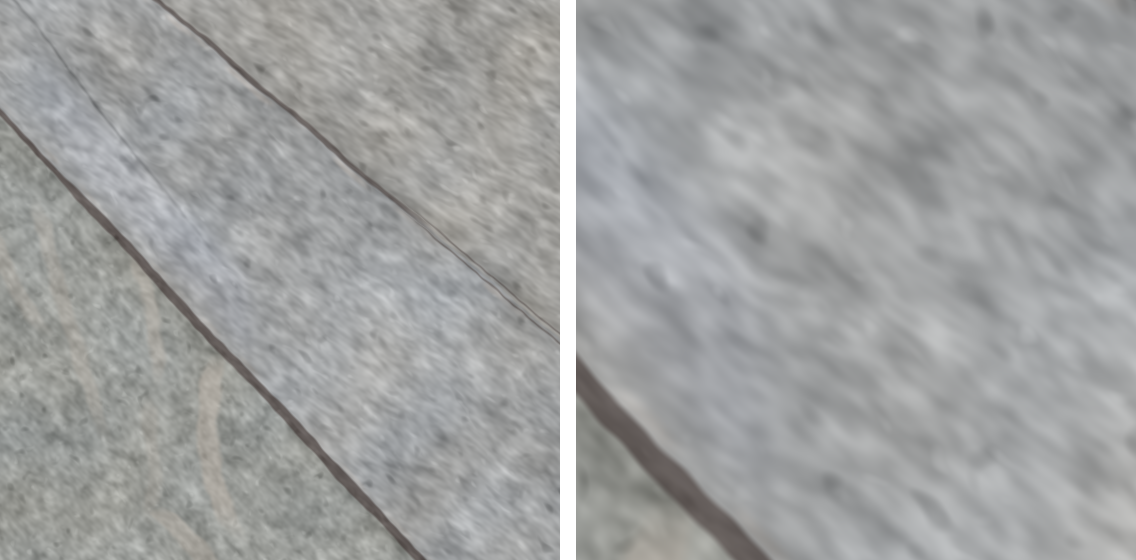
Left: the whole. Right: its middle third, enlarged.
This texture is drawn by a three.js fragment shader. Its source:

```glsl
// Weathered grey stone with slanted grain, two dark diagonal cracks and pale veins.
varying vec2 vUv;

const vec3 BLUE_GREY = vec3(0.615, 0.622, 0.625);
const vec3 GREEN_GREY = vec3(0.600, 0.608, 0.592);
const vec3 WARM_GREY = vec3(0.630, 0.626, 0.612);
const vec3 PALE_VEIN = vec3(0.705, 0.680, 0.645);
const vec3 PALE_EDGE = vec3(0.720, 0.700, 0.680);
const vec3 CRACK_BROWN = vec3(0.365, 0.335, 0.325);

vec2 hash22(vec2 p) {
  vec3 q = fract(p.xyx * vec3(0.1031, 0.1030, 0.0973));
  q += dot(q, q.yzx + 33.33);
  return fract((q.xx + q.yz) * q.zy);
}

float corner(vec2 cell, vec2 offset) {
  return dot(hash22(cell) * 2.0 - 1.0, offset);
}

// Gradient noise, centred on zero
float noise(vec2 p) {
  vec2 i = floor(p), f = fract(p);
  vec2 u = f * f * f * (f * (f * 6.0 - 15.0) + 10.0);
  vec2 x = vec2(1.0, 0.0), y = vec2(0.0, 1.0);
  return mix(mix(corner(i, f), corner(i + x, f - x), u.x),
             mix(corner(i + y, f - y), corner(i + 1.0, f - 1.0), u.x), u.y);
}

vec2 rotate(vec2 p, float angle) {
  float c = cos(angle), s = sin(angle);
  return vec2(c * p.x + s * p.y, c * p.y - s * p.x);
}

// Layered streaks along an angle, with dark pits and light flecks
float grain(vec2 p, float angle, float stretch) {
  vec2 q = rotate(p, angle);
  q += 0.007 * vec2(noise(p * 13.0), noise(p * 13.0 + 40.0));
  vec2 scale = vec2(8.0 / stretch, 8.0);
  float weight = 0.055, sum = 0.0;
  for (int i = 0; i < 5; i++) {
    sum += weight * noise(q * scale + float(i) * 17.3);
    scale *= 1.95;
    weight *= i < 3 ? 1.36 : 0.65;
  }
  float pits = smoothstep(0.24, 0.58, noise(q * vec2(72.0 / stretch, 52.0) + 71.0));
  float flecks = smoothstep(0.26, 0.60, noise(q * vec2(95.0 / stretch, 72.0) + 133.0));
  return sum - 0.095 * pits + 0.06 * flecks;
}

// Signed height above a line y = start + slope * x, slightly wavering
float lineDistance(vec2 p, float start, float slope) {
  float d = (p.y - start - slope * p.x) / sqrt(1.0 + slope * slope);
  return d + 0.009 * noise(vec2(p.x * 7.0, start * 30.0)) + 0.003 * noise(p * 38.0);
}

float band(float d, float halfWidth, float blur) {
  return 1.0 - smoothstep(halfWidth - blur, halfWidth + blur, abs(d));
}

// Tapered curve running down from top to bottom, bowed sideways
float vein(vec2 p, vec2 top, vec2 bottom, float bow, float width) {
  float t = (top.y - p.y) / (top.y - bottom.y);
  float x = mix(top.x, bottom.x, t) + bow * 4.0 * t * (1.0 - t);
  x += 0.012 * noise(p * 17.0) + 0.005 * noise(p * 48.0);
  float ends = smoothstep(0.0, 0.15, t) * (1.0 - smoothstep(0.75, 1.0, t));
  return ends * band(p.x - x, width * (0.55 + 0.45 * ends), 0.006);
}

void main() {
  vec2 p = vUv;
  float lower = lineDistance(p, 0.80, -1.065);
  float upper = lineDistance(p, 1.235, -0.84);
  float aboveLower = smoothstep(-0.003, 0.003, lower);
  float aboveUpper = smoothstep(-0.003, 0.003, upper);

  // Three slabs, each with its own tint and grain direction
  vec3 color = mix(GREEN_GREY, mix(BLUE_GREY, WARM_GREY, aboveUpper), aboveLower);
  float streaks = mix(grain(p, -0.80, 1.55),
    mix(grain(p, -0.67, 2.3), grain(p, -0.58, 2.5), aboveUpper), aboveLower);

  // Broad light and warm patches
  float patches = noise(rotate(p, -0.75) * vec2(3.0, 7.0) + 5.0);
  color += 0.045 * patches;
  color += vec3(0.022, 0.008, -0.012) * noise(p * 7.0 + 20.0);
  color += 0.045 * (1.0 - smoothstep(0.0, 0.32, length(p - vec2(0.66, 0.40))));

  // Bluish pale ridge and thin dark seam in the middle slab
  float ridge = band(lower - 0.075, 0.045, 0.025) * aboveLower
    * smoothstep(0.02, 0.16, p.x) * (1.0 - smoothstep(0.42, 0.47, p.x));
  color += vec3(0.025, 0.028, 0.042) * ridge;
  float seam = band(lineDistance(p, 1.03, -1.26), 0.0025, 0.003);
  color -= 0.10 * seam * (1.0 - smoothstep(0.20, 0.48, p.x));
  color += streaks;

  // Pale veins of the lower slab
  float veins = vein(p, vec2(0.395, 0.38), vec2(0.435, 0.02), -0.042, 0.019);
  veins = max(veins, 0.75 * vein(p, vec2(0.235, 0.56), vec2(0.285, 0.30), 0.012, 0.013));
  veins = max(veins, 0.60 * vein(p, vec2(0.06, 0.66), vec2(0.20, 0.18), -0.005, 0.014));
  veins = max(veins, 0.60 * vein(p, vec2(-0.02, 0.60), vec2(0.09, 0.39), -0.012, 0.015));
  veins = max(veins, 0.45 * vein(p, vec2(0.26, 0.30), vec2(0.27, 0.05), 0.008, 0.012));
  veins = max(veins, 0.80 * vein(p, vec2(0.28, 0.10), vec2(0.40, -0.04), 0.0, 0.022));
  color = mix(color, PALE_VEIN + 0.6 * streaks, 0.72 * veins * (1.0 - aboveLower));

  // Soft shading and pale chipped rims beside the cracks
  color -= 0.045 * (1.0 - smoothstep(0.0, 0.028, abs(lower + 0.006)));
  color -= 0.050 * (1.0 - smoothstep(0.0, 0.035, abs(upper - 0.008)));
  float chips = smoothstep(-0.12, 0.25, noise(p * 15.0 + 9.0));
  float rims = max(band(upper + 0.011, 0.005, 0.004), 0.7 * band(lower - 0.013, 0.004, 0.004));
  color = mix(color, PALE_EDGE + streaks, 0.65 * rims * chips);

  // Cracks; the upper one splits into fine lines toward the right
  float vary = noise(p * 11.0 + 60.0);
  float lowerWidth = 0.0045 + 0.0035 * smoothstep(0.05, 0.22, p.x) + 0.003 * vary;
  float crack = band(lower, lowerWidth, 0.0025);
  float split = smoothstep(0.70, 0.80, p.x);
  float single = band(upper, 0.0042 + 0.003 * vary, 0.0025) * (1.0 - split);
  float forked = band(abs(upper) - 0.0065, 0.0016, 0.002) * split;
  crack = max(crack, max(0.88 * single, 0.65 * forked));
  color = mix(color, CRACK_BROWN + 0.55 * streaks, 0.92 * crack);

  gl_FragColor = vec4(clamp(color, 0.0, 1.0), 1.0);
}
```
